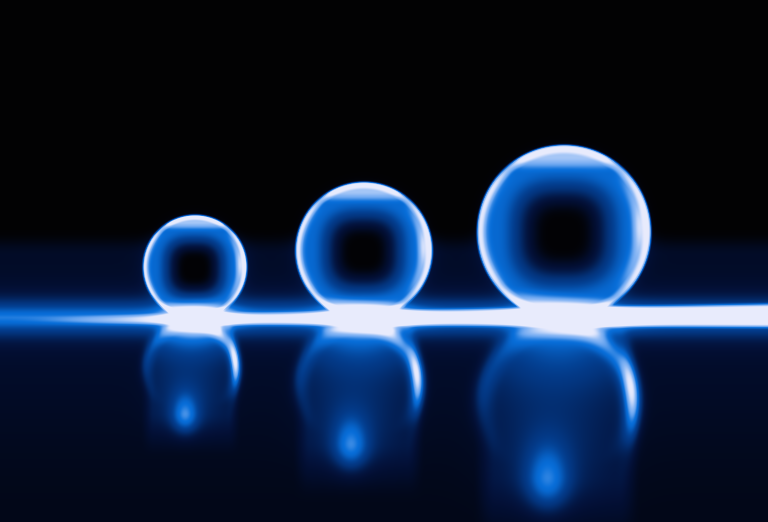
Write a WebGL 2 fragment shader that draws this background.

```glsl
#version 300 es
// Three glass spheres on a glossy floor, lit by a blue-white horizon streak.
precision highp float;
uniform vec2 u_resolution;
out vec4 fragColor;

const float HORIZON = 0.389;

// Maps light strength to black, navy, blue and finally pale white.
vec3 lightColor(float t) {
  vec3 c = mix(vec3(0.006, 0.006, 0.012), vec3(0.01, 0.06, 0.21), smoothstep(0.0, 0.25, t));
  c = mix(c, vec3(0.01, 0.23, 0.54), smoothstep(0.2, 0.5, t));
  c = mix(c, vec3(0.03, 0.43, 0.85), smoothstep(0.45, 0.7, t));
  c = mix(c, vec3(0.47, 0.68, 0.95), smoothstep(0.67, 0.86, t));
  return mix(c, vec3(0.91, 0.92, 0.99), smoothstep(0.82, 1.05, t));
}

float bell(vec2 p, vec2 size) {
  p /= size;
  return exp(-dot(p, p));
}

// Dim wall, floor, and the blue haze along the horizon.
float backdrop(vec2 p) {
  float d = p.y - HORIZON;
  float wall = 0.16 * smoothstep(0.57, 0.51, p.y);
  float ground = 0.11 + 0.07 * smoothstep(0.0, HORIZON, p.y);
  float t = mix(ground, wall, smoothstep(-0.01, 0.01, d));
  return t + 0.56 * exp(-pow(abs(d - 0.003) / 0.034, 1.5));
}

// White streak that widens towards the right.
float streak(vec2 p) {
  float halfWidth = 0.002 + 0.0115 * p.x;
  float d = abs(p.y - 0.386 - 0.0065 * p.x);
  return smoothstep(halfWidth + 0.009, halfWidth - 0.004, d) * smoothstep(0.0, 0.38, p.x);
}

// Light inside a sphere; q runs from -1 to 1 across it.
float glass(vec2 q) {
  float r = length(q);
  vec2 b = abs(q - vec2(-0.01, -0.02));
  float box = pow(pow(b.x, 2.8) + pow(b.y, 2.8), 1.0 / 2.8);
  float t = 0.03 + 0.62 * smoothstep(0.15, 0.78, box);
  float cap = smoothstep(0.66, 0.86, q.y) * smoothstep(0.75, 0.45, abs(q.x));
  float side = smoothstep(0.76, 0.92, r + 0.05 * q.x) * smoothstep(0.5, 0.85, abs(q.x));
  float crescent = bell(q - vec2(0.87, 0.05), vec2(0.09, 0.26));
  float base = smoothstep(-0.66, -0.95, q.y + 0.1 * q.x);
  t += 0.27 * cap + 0.2 * side + 0.14 * crescent + 0.36 * base;
  t += 0.17 * smoothstep(0.88, 0.96, r);
  return t - 0.2 * smoothstep(0.965, 1.0, r);
}

// Stretched reflection; q.y grows downwards from the contact point.
float reflection(vec2 q) {
  vec2 e = (q - vec2(-0.08, 1.0)) / vec2(0.87, 0.94);
  float r = length(e);
  float inside = smoothstep(1.12, 0.82, length(vec2(e.x, min(e.y, 0.0))));
  float t = inside * (0.13 + 0.23 * bell(q - vec2(-0.05, 0.3), vec2(0.8, 0.48)));
  float ring = exp(-pow((r - 1.0) / 0.13, 2.0)) * smoothstep(0.75, -0.35, e.y);
  t += ring * mix(0.24, 0.42, smoothstep(-0.2, 0.6, e.x));
  // Bright right edge and the soft focus spot below it.
  t += 0.42 * bell(q - vec2(0.79 - 0.15 * pow(q.y - 1.1, 2.0), 0.85), vec2(0.09, 0.55));
  t += 0.4 * bell(q - vec2(-0.19, 1.88), vec2(0.24, 0.42));
  t += 0.12 * bell(q - vec2(-0.15, 1.5), vec2(0.6, 0.8));
  return t * smoothstep(0.0, 0.18, q.y) * smoothstep(2.7, 1.8, q.y);
}

void main() {
  vec2 p = gl_FragCoord.xy / u_resolution.y;
  float pixel = 1.0 / u_resolution.y;
  float light = backdrop(p);
  float beam = streak(p);

  // Floor reflections lie beneath the streak.
  for (int i = 0; i < 3; i++) {
    float n = float(i);
    float radius = 0.0996 + 0.0315 * n + 0.002 * n * (n - 1.0);
    float x = 0.3736 + 0.3237 * n + 0.0298 * n * (n - 1.0);
    light += reflection(vec2(p.x - x, HORIZON - p.y) / radius);
  }
  light = mix(light, 1.05, beam);

  // Spheres, their faint halos, and the glare where they touch the floor.
  for (int i = 0; i < 3; i++) {
    float n = float(i);
    float radius = 0.0996 + 0.0315 * n + 0.002 * n * (n - 1.0);
    float x = 0.3736 + 0.3237 * n + 0.0298 * n * (n - 1.0);
    vec2 q = (p - vec2(x, HORIZON + radius)) / radius;
    float edge = (length(q) - 1.0) * radius;
    light += 0.09 * exp(-max(edge, 0.0) / 0.01);
    light = mix(light, glass(q), smoothstep(0.002 + pixel, -0.002, edge));
    light += 0.6 * bell(p - vec2(x + 0.1 * radius, HORIZON + 0.002), vec2(0.62 * radius, 0.024));
  }
  fragColor = vec4(lightColor(light), 1.0);
}
```
